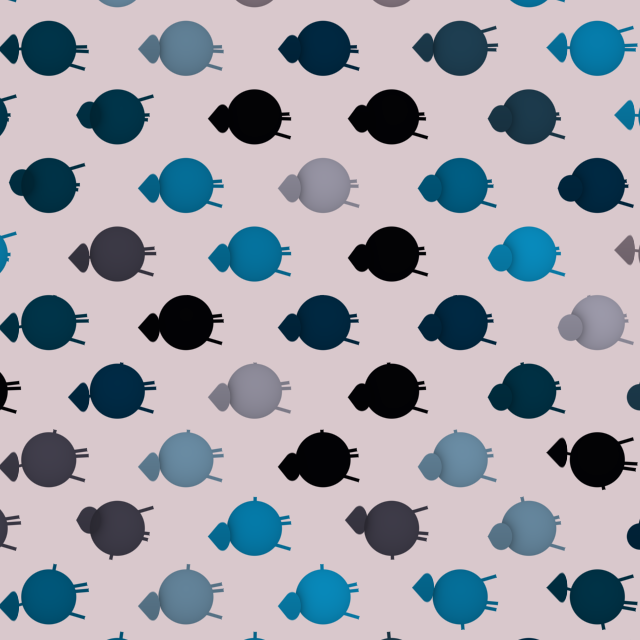
Reproduce this pattern procedurally as a Shadertoy shader.

```glsl
// Staggered rows of round, four-legged beetles with pointed heads, gently turned by perspective.

const vec2 PITCH = vec2(3.0, 1.5) / 14.0;
const vec2 FIRST_CENTRE = vec2(0.0762, 0.9245);
const float BODY_RADIUS = 0.043;
const float LEG_HALF_WIDTH = 0.06;
const float FLIP_CHANCE = 0.33;
const vec3 BACKGROUND = vec3(0.85, 0.785, 0.80);

const vec3 PALETTE[12] = vec3[12](
    vec3(0.62, 0.63, 0.70), vec3(0.58, 0.57, 0.63), vec3(0.40, 0.53, 0.62),
    vec3(0.03, 0.50, 0.68), vec3(0.02, 0.45, 0.62), vec3(0.00, 0.35, 0.49),
    vec3(0.00, 0.20, 0.28), vec3(0.00, 0.16, 0.26), vec3(0.11, 0.23, 0.30),
    vec3(0.53, 0.47, 0.51), vec3(0.24, 0.23, 0.28), vec3(0.01, 0.01, 0.02));

float hash(vec2 p) {
    return fract(sin(dot(p, vec2(127.1, 311.7))) * 43758.5453);
}

float cover(float d, float pixel) {
    return 1.0 - smoothstep(-pixel, pixel, d);
}

// Flat-ended bar from a to b
float barDistance(vec2 p, vec2 a, vec2 b, float halfWidth) {
    float len = length(b - a);
    vec2 dir = (b - a) / len;
    vec2 q = p - 0.5 * (a + b);
    q = abs(vec2(dot(q, dir), dot(q, vec2(-dir.y, dir.x)))) - vec2(0.5 * len, halfWidth);
    return length(max(q, 0.0)) + min(max(q.x, q.y), 0.0);
}

// Circle drawn out to a point along -x
float dropDistance(vec2 p, float radius, float tip) {
    vec2 q = vec2(-p.x, abs(p.y));
    float slope = min(radius / tip, 1.0);
    float rise = sqrt(1.0 - slope * slope);
    float along = dot(q, vec2(rise, -slope));
    if (along < 0.0) return length(q) - radius;
    if (along > rise * tip) return length(q - vec2(tip, 0.0));
    return dot(q, vec2(slope, rise)) - radius;
}

// Head grows from a ball into a flattened drop as it turns outwards
float headDistance(vec2 p, float turn, float tilt) {
    vec2 q = p - vec2(mix(-0.94, -1.30, turn), -0.36 * tilt);
    float radius = mix(0.48, 0.54, turn);
    float squash = mix(1.0, 2.1, turn);
    float tip = mix(0.47, 0.58, turn) * squash;
    float stretch = q.x > 0.0 ? radius / mix(0.45, 0.17, turn) : squash;
    q.x *= stretch;
    return dropDistance(q, radius, tip) / sqrt(stretch);
}

// Four legs and the neck
float limbDistance(vec2 p, float turn, float tilt) {
    float reach = mix(1.10, 1.48, turn);
    float upperY = mix(0.02, 0.50, tilt);
    float middleY = mix(-0.15, 0.27, tilt);
    vec2 topFoot = vec2(mix(-0.36, 0.28, turn), mix(0.75, 1.22, tilt));
    float d = barDistance(p, vec2(0.70, -0.58), vec2(1.31, -0.76), LEG_HALF_WIDTH);
    d = min(d, barDistance(p, vec2(0.6, upperY * 0.7), vec2(reach - 0.06, upperY), LEG_HALF_WIDTH));
    d = min(d, barDistance(p, vec2(0.6, middleY * 0.7), vec2(reach, middleY), LEG_HALF_WIDTH));
    d = min(d, barDistance(p, topFoot * 0.5, topFoot, LEG_HALF_WIDTH));
    vec2 nape = vec2(mix(-0.94, -1.25, turn), -0.36 * tilt);
    return min(d, barDistance(p, nape, vec2(-0.7, -0.2 * tilt), 0.05));
}

vec3 paintBeetle(vec3 ground, vec3 tint, vec2 p, float side, float turn, float tilt, float pixel) {
    vec2 q = vec2(p.x, p.y * side);
    float headD = headDistance(q, turn, tilt);
    float head = cover(headD, pixel);
    float body = cover(length(p) - 1.0, pixel);
    vec3 headTint = tint * (0.88 + 0.06 * p.y);

    // Limbs, and the head when it lies behind the body
    vec3 colour = mix(ground, tint * 0.88, cover(limbDistance(q, turn, tilt), pixel));
    if (side < 0.0) colour = mix(colour, headTint, head);

    // Rounded body with a soft shadow beside the head
    float dome = sqrt(max(1.0 - dot(p, p), 0.0));
    float shadow = 0.25 * exp(-5.0 * max(headD, 0.0));
    colour = mix(colour, tint * (0.88 + 0.13 * dome + 0.04 * p.y) * (1.0 - shadow), body);

    if (side > 0.0) colour = mix(colour, headTint, head);
    return colour;
}

void mainImage(out vec4 fragColor, in vec2 fragCoord) {
    vec2 uv = fragCoord / iResolution.y;
    float pixel = 0.8 / (iResolution.y * BODY_RADIUS);

    // Staggered cells
    vec2 grid = (uv - FIRST_CENTRE) / PITCH;
    float row = floor(grid.y + 0.5);
    float shift = 0.5 * mod(row, 2.0);
    vec2 cell = vec2(floor(grid.x - shift + 0.5), row);
    vec2 centre = FIRST_CENTRE + (cell + vec2(shift, 0.0)) * PITCH;
    vec2 p = (uv - centre) / BODY_RADIUS;

    // Pose follows the place on the canvas; side and colour are random
    float side = hash(cell + 17.3) < FLIP_CHANCE ? -1.0 : 1.0;
    float turn = clamp(0.5 - side * (centre.x - 0.5), 0.0, 1.0);
    float tilt = clamp(1.0 - centre.y, 0.0, 1.0);
    vec3 tint = PALETTE[int(hash(cell + 4.7) * 12.0)] * mix(0.93, 1.07, hash(cell + 31.9));

    fragColor = vec4(paintBeetle(BACKGROUND, tint, p, side, turn, tilt, pixel), 1.0);
}
```
